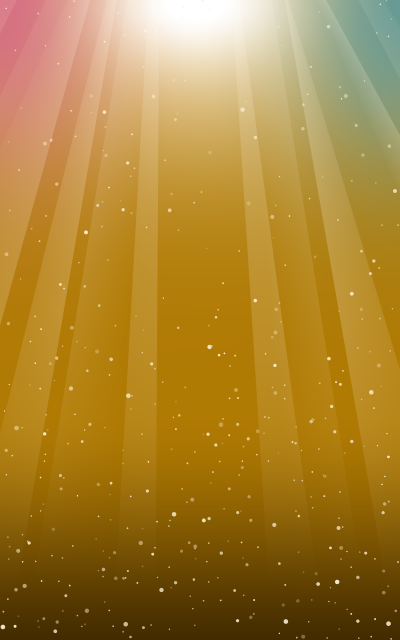
Write a Shadertoy shader that draws this background.

```glsl
// Golden backdrop with light rays fanning down from a bright top, over drifting specks.
#define RAY_COUNT 11
#define RAY_STRENGTH 0.18
#define RAY_EDGE 0.0016
#define HAZE_DEPTH 0.25
#define TINT_WIDTH 0.25
#define TINT_DEPTH 0.26
#define SPECK_ALPHA 0.92

const vec3 GOLD = vec3(0.69, 0.48, 0.01);
const vec3 UMBER = vec3(0.20, 0.125, 0.0);
const vec3 CREAM = vec3(1.0, 0.95, 0.87);
const vec3 ROSE = vec3(0.84, 0.40, 0.52);
const vec3 TEAL = vec3(0.33, 0.59, 0.61);

// Ray edges as x positions: top left, top right, bottom left, bottom right.
const vec4 RAYS[RAY_COUNT] = vec4[](
    vec4(-0.20, 0.042, -1.20, -0.75),
    vec4(0.115, 0.225, -0.65, -0.217),
    vec4(0.167, 0.225, -0.55, -0.217),
    vec4(0.267, 0.292, -0.127, 0.019),
    vec4(0.317, 0.371, 0.061, 0.270),
    vec4(0.371, 0.398, 0.281, 0.388),
    vec4(0.579, 0.598, 0.681, 0.813),
    vec4(0.610, 0.679, 0.750, 0.929),
    vec4(0.712, 0.721, 0.990, 1.204),
    vec4(0.792, 0.815, 1.480, 1.690),
    vec4(0.896, 0.958, 1.740, 1.960));

// Light at the left and right edge of each ray.
const vec2 LIGHTS[RAY_COUNT] = vec2[](
    vec2(0.5, 0.6), vec2(0.4, 0.3), vec2(0.2, 0.8), vec2(0.75, 1.15),
    vec2(0.65, 0.0), vec2(0.85, 0.95), vec2(0.95, 0.95), vec2(0.0, 0.6),
    vec2(1.25, 0.7), vec2(0.1, 1.1), vec2(0.5, 0.3));

float hash(vec2 p) {
    p = fract(p * vec2(0.1031, 0.1137));
    p += dot(p, p.yx + 33.33);
    return fract((p.x + p.y) * p.x * 17.0 + p.y * 91.7);
}

float bell(float x, float width) {
    return exp(-x * x / (width * width));
}

// Vertical gold gradient with a pale haze and coloured upper corners.
vec3 backdrop(float x, float depth) {
    vec3 col = mix(GOLD, UMBER, smoothstep(0.64, 1.10, depth));
    float side = x - 0.5;
    float haze = 0.84 * bell(depth, HAZE_DEPTH) * mix(0.5, 1.0, bell(side, 0.33));
    col = mix(col, CREAM, haze);
    float fall = bell(depth, TINT_DEPTH);
    col = mix(col, ROSE, 0.88 * fall * bell(x, TINT_WIDTH));
    col = mix(col, TEAL, 0.85 * fall * bell(1.0 - x, TINT_WIDTH));
    return col;
}

// Combined light of all rays, fading out near the floor.
float rayLight(float x, float depth) {
    float light = 0.0;
    for (int i = 0; i < RAY_COUNT; i++) {
        vec2 edge = mix(RAYS[i].xy, RAYS[i].zw, depth);
        float across = clamp((x - edge.x) / (edge.y - edge.x), 0.0, 1.0);
        float inside = smoothstep(-RAY_EDGE, RAY_EDGE, x - edge.x)
                     * smoothstep(-RAY_EDGE, RAY_EDGE, edge.y - x);
        light += inside * mix(LIGHTS[i].x, LIGHTS[i].y, across);
    }
    return light * (1.0 - smoothstep(0.45, 0.95, depth));
}

// One jittered grid of round specks, denser toward the floor.
float specks(vec2 p, float depth, float cells, float radius, float seed) {
    vec2 id = floor(p * cells);
    vec2 key = id + seed;
    vec2 jitter = vec2(hash(key + 11.3), hash(key + 47.9));
    float size = radius * mix(0.75, 1.1, hash(key + 83.1));
    float margin = 1.2 * radius * cells;
    vec2 center = (id + mix(vec2(margin), vec2(1.0 - margin), jitter)) / cells;
    float blur = 0.6 / iResolution.x;
    float dotMask = 1.0 - smoothstep(size - blur, size + blur, length(p - center));
    float density = mix(0.14, 0.50, smoothstep(0.25, 0.9, depth));
    float present = step(hash(key + 5.7), density);
    float alpha = mix(0.25, 1.0, hash(key + 129.4));
    return dotMask * present * alpha;
}

void mainImage(out vec4 fragColor, in vec2 fragCoord) {
    vec2 uv = fragCoord / iResolution.xy;
    vec2 p = fragCoord / iResolution.x;
    float depth = 1.0 - uv.y;

    vec3 col = backdrop(uv.x, depth);
    col = mix(col, CREAM, RAY_STRENGTH * rayLight(uv.x, depth));

    // White source at the top centre.
    float core = bell(uv.x - 0.49, 0.20) * bell(depth, 0.085);
    col = mix(col, vec3(1.0), min(1.15 * core, 1.0));

    // Large, medium and tiny specks.
    float dust = specks(p, depth, 12.0, 0.0053, 3.0);
    dust = max(dust, specks(p, depth, 15.0, 0.0040, 61.0));
    dust = max(dust, specks(p, depth, 24.0, 0.0021, 137.0));
    col = mix(col, vec3(1.0, 0.96, 0.86), SPECK_ALPHA * dust);

    fragColor = vec4(col, 1.0);
}
```
